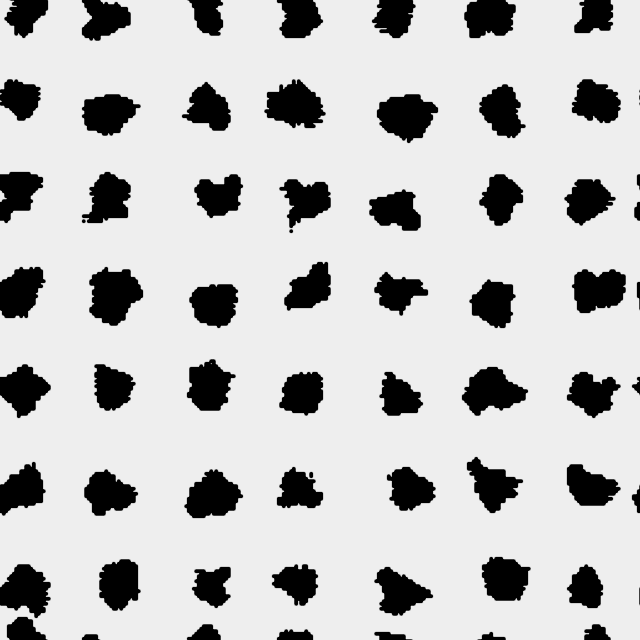
Give the GLSL for this pattern, as a WebGL 1 fragment shader.

```glsl
precision highp float;
// Seamless 7 by 7 lattice of rough black ink blots with stepped, toothed edges on pale grey.

uniform vec2 u_resolution;

#define PAPER vec3(0.933)
#define INK vec3(0.0)
#define COUNT 7.0             // blots across and down
#define PITCH 0.150           // spacing of blots inside the tile
#define FIRST vec2(0.027, 0.086) // centre of the lower left blot
#define JITTER 0.012          // largest shift of a blot from its place
#define RADIUS 0.0337
#define WARP 0.034            // strength of the lumpy distortion
#define LUMP 0.027            // size of the lumps
#define GRID 256.0            // raster cells across
#define TEETH 2.2             // edge roughness in raster cells

float hash(vec2 p) {
  vec3 q = fract(vec3(p.xyx) * 0.1031);
  q += dot(q, q.yzx + 33.33);
  return fract((q.x + q.y) * q.z);
}

vec2 hash2(vec2 p) {
  return vec2(hash(p), hash(p + vec2(57.3, 19.7)));
}

// Smooth two-channel value noise
vec2 noise2(vec2 p) {
  vec2 i = floor(p);
  vec2 f = fract(p);
  f = f * f * (3.0 - 2.0 * f);
  vec2 low = mix(hash2(i), hash2(i + vec2(1.0, 0.0)), f.x);
  vec2 high = mix(hash2(i + vec2(0.0, 1.0)), hash2(i + 1.0), f.x);
  return mix(low, high, f.y);
}

// 1 where a raster cell is covered by a blot, else 0
float inkCell(vec2 cell) {
  cell = mod(cell, GRID);

  // Nearest lattice point; the wrap gap is narrower than the pitch
  float margin = 0.5 * (1.0 - (COUNT - 1.0) * PITCH);
  vec2 p = fract((cell + 0.5) / GRID - FIRST + margin) - margin;
  vec2 id = clamp(floor(p / PITCH + 0.5), 0.0, COUNT - 1.0);
  vec2 seed = id * 13.0 + 5.0;
  p -= id * PITCH + (hash2(seed) - 0.5) * 2.0 * JITTER;

  // Broad lumps, then teeth that shift whole rows and columns
  vec2 warp = noise2(p / LUMP + seed * 7.0 + 40.0) - 0.5;
  vec2 side = step(0.0, p);
  vec2 teeth = vec2(hash(vec2(cell.y, seed.x + side.x)),
                    hash(vec2(cell.x + 311.0, seed.y + side.y))) - 0.5;
  p += WARP * warp + teeth * vec2(TEETH, 0.6 * TEETH) / GRID;
  return step(length(p), RADIUS);
}

void main() {
  vec2 uv = gl_FragCoord.xy / u_resolution;

  // Blend neighbouring cells, leaving a thin grey rim around the ink
  vec2 p = uv * GRID - 0.5;
  vec2 cell = floor(p);
  vec2 f = p - cell;
  float low = mix(inkCell(cell), inkCell(cell + vec2(1.0, 0.0)), f.x);
  float high = mix(inkCell(cell + vec2(0.0, 1.0)), inkCell(cell + 1.0), f.x);
  float cover = smoothstep(0.0, 0.45, mix(low, high, f.y));

  gl_FragColor = vec4(mix(PAPER, INK, cover), 1.0);
}
```
